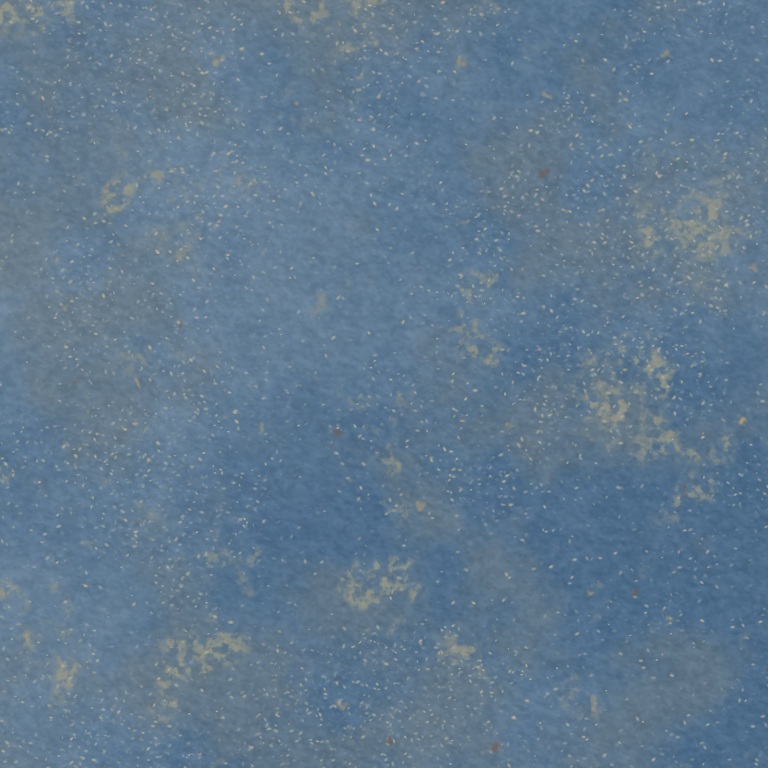
Write a three.js fragment shader that draws this texture.

```glsl
// Weathered blue painted metal: cloudy blue paint with fine brushed grain,
// thousands of small pale flecks, gritty ochre scuffs and a few rusty chips.
// Layered value noise makes the paint; jittered cells scatter the flecks.

varying vec2 vUv;

const vec3 DEEP_BLUE = vec3(0.300, 0.422, 0.540);
const vec3 PALE_BLUE = vec3(0.425, 0.520, 0.605);
const vec3 WORN_GREY = vec3(0.410, 0.475, 0.520);
const vec3 SCUFF = vec3(0.60, 0.60, 0.53);
const vec3 COOL_FLECK = vec3(0.60, 0.65, 0.67);
const vec3 WARM_FLECK = vec3(0.72, 0.68, 0.56);
const vec3 OCHRE = vec3(0.82, 0.68, 0.42);
const vec3 RUST = vec3(0.46, 0.36, 0.33);

float hash(vec2 p) {
  p = fract(p * vec2(0.1031, 0.1137));
  p += dot(p, p.yx + 33.33);
  return fract((p.x + p.y) * p.x * 17.0);
}

mat2 rotation(float angle) {
  float c = cos(angle), s = sin(angle);
  return mat2(c, s, -s, c);
}

float noise(vec2 p) {
  vec2 i = floor(p), f = fract(p);
  f = f * f * (3.0 - 2.0 * f);
  return mix(mix(hash(i), hash(i + vec2(1.0, 0.0)), f.x),
             mix(hash(i + vec2(0.0, 1.0)), hash(i + 1.0), f.x), f.y);
}

float fbm(vec2 p) {
  float sum = 0.0, weight = 0.5;
  for (int i = 0; i < 5; i++) {
    sum += weight * noise(p);
    p = rotation(0.6) * p * 2.03 + 17.0;
    weight *= 0.5;
  }
  return sum / 0.97;
}

// One soft ellipse per occupied cell; returns its coverage and a random tint.
vec2 flecks(vec2 p, vec2 size, float density, float seed) {
  vec2 cell = floor(p) + seed;
  vec2 center = 0.35 + 0.3 * vec2(hash(cell + 3.1), hash(cell + 47.7));
  float turn = (hash(cell + 71.3) - 0.5) * 2.2 - 0.1;
  float scale = mix(0.5, 1.0, hash(cell + 113.9));
  vec2 q = rotation(turn) * (fract(p) - center) / (size * scale);
  float present = step(hash(cell + 151.3), density);
  return vec2(present * (1.0 - smoothstep(0.1, 1.25, length(q))),
              hash(cell + 197.1));
}

// Cloudy paint, paler toward the left and the top, greyed where it is worn.
vec3 paint(vec2 uv) {
  float cloud = smoothstep(0.30, 0.70, fbm(uv * 3.2 + 40.0));
  float fade = 0.38 * (0.5 - uv.x) + 0.26 * (uv.y - 0.5);
  float mottle = fbm(uv * 20.0 + 90.0) - 0.5;
  float tone = 0.18 + 0.54 * cloud + fade + 0.55 * mottle;
  vec3 blue = mix(DEEP_BLUE, PALE_BLUE, clamp(tone, 0.0, 1.0));
  float grey = smoothstep(0.42, 0.72, fbm(uv * 9.0 + 420.0));
  return mix(blue, WORN_GREY, 0.65 * grey);
}

// Fine uneven grain with a gentle fall to the right.
float grain(vec2 uv) {
  vec2 p = rotation(0.35) * uv;
  return noise(p * vec2(95.0, 150.0) + 200.0) +
         0.9 * noise(p * vec2(210.0, 290.0) + 300.0) - 0.95;
}

void main() {
  vec2 uv = vUv;
  vec3 color = paint(uv) + 0.045 * grain(uv);

  // Small scuffs: broken clusters of pale grit
  float patches = smoothstep(0.60, 0.76, fbm(uv * 13.0 + 130.0));
  float grit = smoothstep(0.40, 0.72, fbm(uv * 110.0 + 160.0));
  color = mix(color, SCUFF, patches * (0.08 + 0.75 * grit));

  // Pale flecks, crowded where the paint is worn
  float wear = smoothstep(0.38, 0.68, fbm(uv * 8.0 + 230.0));
  for (int i = 0; i < 4; i++) {
    float layer = float(i);
    float cells = 62.0 + 13.0 * layer;
    vec2 p = rotation(0.25 * layer - 0.35) * uv * cells + 300.0;
    vec2 fleck = flecks(p, cells * vec2(0.0042, 0.0026),
                        0.10 + 0.34 * wear, 31.0 * layer);
    float strength = mix(0.12, 0.95, fleck.y * fleck.y);
    vec3 tint = mix(COOL_FLECK, WARM_FLECK, fract(fleck.y * 7.0));
    color = mix(color, tint, fleck.x * strength);
  }

  // Sparse ragged chips: bright ochre, then dull rust
  vec2 ragged = uv + 0.012 * (vec2(noise(uv * 130.0 + 50.0),
                                 noise(uv * 130.0 + 80.0)) - 0.5);
  vec2 chip = flecks(ragged * 19.0 + 60.0, vec2(0.18, 0.13), 0.045, 5.0);
  color = mix(color, OCHRE, chip.x * mix(0.3, 1.0, chip.y * chip.y));
  vec2 spot = flecks(ragged * 15.0 + 90.0, vec2(0.13, 0.10), 0.04, 9.0);
  color = mix(color, RUST, spot.x * 0.75);

  gl_FragColor = vec4(color, 1.0);
}
```
